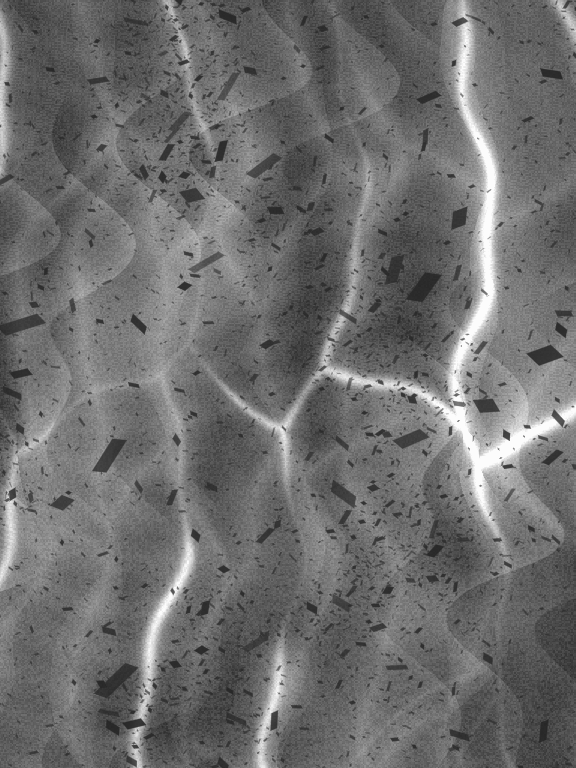
Write a WebGL 1 fragment shader that draws this texture.

```glsl
precision highp float;
// Light caustics over a sandy bed: tall warped cellular borders glow as bright
// veins above soft folded sheets, with sine clouds for shade, fine grain,
// and clustered dark flecks of debris scattered at four sizes.

uniform vec2 u_resolution;

#define BED_TONE 0.355
#define CLOUD_DEPTH 0.12
#define VEIN_CELLS vec2(4.9, 2.0)
#define VEIN_CORE 0.0075
#define VEIN_GLOW 0.030
#define VEIL_CELLS vec2(8.0, 2.7)
#define VEIL_GLOW 0.024
#define FOLD_COUNT 9.0
#define FOLD_LIGHT 0.13
#define GRAIN 0.10
#define FLECK_TONE 0.14
#define VIGNETTE 0.30

vec3 hash3(vec2 p) {
  vec3 k = vec3(dot(p, vec2(127.1, 311.7)), dot(p, vec2(269.5, 183.3)),
                dot(p, vec2(419.2, 371.9)));
  return fract(sin(k) * 43758.5);
}

// Layered sines, about -1 to 1.
float waves(vec2 p) {
  float sum = 0.0, amp = 0.55;
  for (int i = 0; i < 4; i++) {
    sum += amp * sin(p.x + 1.6 * sin(p.y * 0.8 + 1.3));
    p = mat2(0.8, 0.6, -0.6, 0.8) * p * 1.8 + 2.3;
    amp *= 0.55;
  }
  return sum;
}

// Distance in canvas units to the border between the two nearest cells.
float cellBorder(vec2 p, vec2 scale, float seed) {
  vec2 g = p * scale, id = floor(g);
  vec2 near = vec2(9.0), next = vec2(9.0);
  for (int j = -1; j <= 1; j++)
    for (int i = -1; i <= 1; i++) {
      vec2 c = id + vec2(i, j);
      vec2 v = c + 0.1 + 0.8 * hash3(c + seed).xy - g;
      if (dot(v, v) < dot(near, near)) { next = near; near = v; }
      else if (dot(v, v) < dot(next, next)) next = v;
    }
  return 0.5 * (dot(next, next) - dot(near, near)) / length((next - near) * scale);
}

// How crowded the debris is, 0 to 1.
float crowding(vec2 p) {
  return smoothstep(-0.1, 0.9, waves(p * vec2(10.0, 8.0) + vec2(4.0, 1.0)));
}

// Slanted bars, one per grid cell, kept more often where debris crowds.
float flecks(vec2 p, float cell, float seed, float sparse, float dense) {
  vec2 g = p / cell, id = floor(g);
  float soft = 0.8 / u_resolution.y, cover = 0.0;
  for (int j = -1; j <= 1; j++)
    for (int i = -1; i <= 1; i++) {
      vec2 c = id + vec2(i, j);
      vec3 place = hash3(c + seed), form = hash3(c + seed + 57.3);
      float keep = step(place.z, mix(sparse, dense, crowding(c * cell)));
      float angle = 0.35 + 2.4 * (form.z - 0.5) - 0.9 * smoothstep(0.3, 0.0, c.x * cell);
      vec2 q = g - c - place.xy;
      q = mat2(cos(angle), -sin(angle), sin(angle), cos(angle)) * q;
      q.x += 0.5 * q.y;
      vec2 size = vec2(mix(0.14, 0.42, form.x * form.x), mix(0.06, 0.15, form.y));
      vec2 e = abs(q) - size;
      float d = cell * (length(max(e, 0.0)) + min(max(e.x, e.y), 0.0));
      cover = max(cover, keep * smoothstep(soft, -soft, d) * mix(0.6, 1.0, form.y));
    }
  return cover;
}

void main() {
  vec2 p = gl_FragCoord.xy / u_resolution.y;
  vec2 uv = gl_FragCoord.xy / u_resolution;

  // Water distortion.
  vec2 w = p + vec2(0.022 * sin(p.y * 13.0 + 3.0 * p.x) + 0.007 * sin(p.y * 37.0 + 1.0),
                    0.020 * sin(p.x * 17.0 + 2.0) + 0.006 * sin(p.x * 43.0));

  // Bed shade with faint cross ripples.
  float tone = BED_TONE + CLOUD_DEPTH * waves(p * vec2(13.0, 6.0));
  tone += 0.018 * sin(p.y * 105.0 + 5.0 * sin(p.x * 9.0)) * smoothstep(-0.2, 0.6, waves(p * 7.0));

  // Folded sheets: slow ramps ending at a crisp thin edge.
  float fold = fract(p.x * FOLD_COUNT + 0.45 * sin(p.y * 15.0 + p.x * 8.0)
                     + 0.3 * sin(p.y * 31.0 + 2.0));
  float sheet = smoothstep(-0.5, 0.5, waves(p * vec2(8.0, 5.0) + 7.0));
  tone += sheet * FOLD_LIGHT * fold * fold * smoothstep(1.0, 0.95, fold);
  tone -= sheet * 0.08 * smoothstep(0.025, 0.0, abs(fold - 0.97));

  // Soft veils, then bright veins that fade in and out.
  float veil = cellBorder(w + 0.012 * sin(p.yx * 21.0), VEIL_CELLS, 31.0);
  tone += 0.14 * exp(-veil / VEIL_GLOW);
  float vein = cellBorder(w, VEIN_CELLS, 5.0);
  float lit = smoothstep(-0.55, 0.45, waves(p * vec2(6.0, 5.0) + vec2(2.0, 5.0)));
  float core = vein / (VEIN_CORE * mix(0.6, 1.2, lit));
  tone += mix(0.12, 1.0, lit) * (0.40 * exp(-core * core) + 0.27 * exp(-vein / VEIN_GLOW));

  // Vignette, smudged debris and sand grain.
  tone *= 1.0 - VIGNETTE * smoothstep(0.35, 0.75, length(uv - 0.5));
  tone -= 0.08 * crowding(p);
  tone += GRAIN * (hash3(floor(p * 512.0)).x - 0.5);

  // Debris from dust to large chips.
  float debris = 0.7 * flecks(p, 0.0085, 3.0, 0.16, 0.75);
  debris = max(debris, 0.85 * flecks(p, 0.017, 17.0, 0.12, 0.60));
  debris = max(debris, 0.90 * flecks(p, 0.034, 41.0, 0.08, 0.45));
  debris = max(debris, 0.85 * flecks(p, 0.070, 73.0, 0.06, 0.25));
  tone = mix(tone, min(tone, FLECK_TONE), debris);

  gl_FragColor = vec4(vec3(clamp(tone, 0.04, 0.99)), 1.0);
}
```
